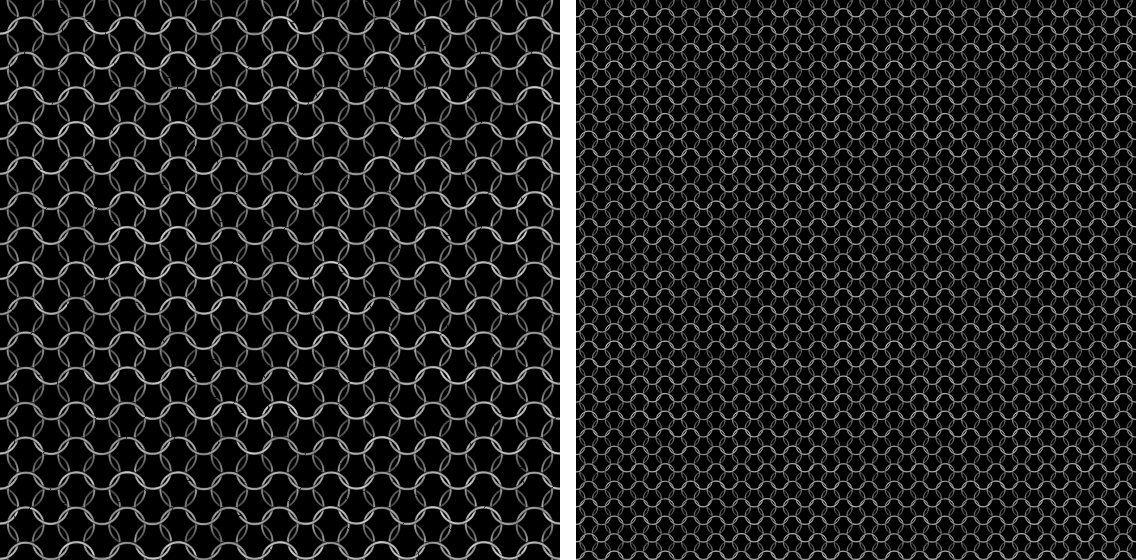
Left: one tile. Right: repeated 2 by 2.
Write a WebGL 2 fragment shader that draws this texture.

```glsl
#version 300 es
precision highp float;

uniform vec2 u_resolution;
out vec4 outColor;

const vec2 REPEATS = vec2(11.0, 16.0);
const float RADIUS = 0.0318;
const float HALF_WIRE = 0.0023;

vec3 hash3(vec3 p) {
    p = fract(p * vec3(0.1031, 0.1030, 0.0973));
    p += dot(p, p.yxz + 33.33);
    return fract((p.xxy + p.yxx) * p.zyx);
}

// Gray tone of the wire at an angle; across runs from -1 to 1 over its width
float wireTone(float angle, float across, float height, vec3 seed) {
    float tone = mix(0.30, 0.70, smoothstep(-1.1, 0.5, height));
    tone *= 0.82 + 0.28 * seed.x;
    tone *= 1.0 - 0.62 * across * across;

    // Uneven polish and fine scratches along the wire
    float polish = sin(angle * 3.0 + seed.y * 6.28) + sin(angle * 7.0 + seed.z * 6.28);
    float scratch = sin(angle * 41.0 + across * 3.0 + seed.x * 40.0);
    tone *= 1.0 + 0.05 * polish + 0.05 * scratch;

    // Dark cut where the ring is closed
    float cutAngle = angle - (seed.y * 2.0 - 1.0) * 3.14159 + 0.04 * across;
    float fromCut = abs(sin(cutAngle * 0.5)) * 2.0 * RADIUS;
    float cut = 1.0 - smoothstep(0.0004, 0.0013, fromCut);
    return tone * (1.0 - 0.75 * cut * step(0.35, seed.z));
}

void main() {
    vec2 uv = gl_FragCoord.xy / u_resolution;
    vec2 cell = floor(uv * REPEATS);
    float pixel = 1.0 / min(u_resolution.x, u_resolution.y);
    float gray = 0.0;
    float opacity = 0.0;
    float topHeight = -2.0;

    // Two interlocked lattices of rings, tilted in opposite directions
    for (int k = 0; k < 2; k++) {
        float tilt = k == 0 ? 1.0 : -1.0;
        vec2 offset = k == 0 ? vec2(0.5, -0.01) : vec2(0.0, 0.54);
        for (int j = -1; j <= 1; j++) {
            for (int i = -1; i <= 1; i++) {
                vec2 id = cell + vec2(i, j);
                vec3 seed = hash3(vec3(mod(id, REPEATS) + 1.0, float(k) * 17.0 + 5.0));
                vec2 jitter = (seed.zx - 0.5) * vec2(0.014, 0.024);
                vec2 local = uv - (id + offset + jitter) / REPEATS;

                float signedDist = length(local) - RADIUS;
                float dist = abs(signedDist);
                float height = tilt * local.y / RADIUS;
                float halfWidth = HALF_WIRE * (0.94 + 0.08 * height);
                float cover = 1.0 - smoothstep(-0.6 * pixel, 0.6 * pixel, dist - halfWidth);
                float shadow = 0.55 * (1.0 - smoothstep(halfWidth, 1.9 * halfWidth, dist));
                float block = max(cover, shadow);
                if (block <= 0.0) continue;

                float across = clamp(signedDist / halfWidth, -1.0, 1.0);
                float tone = cover * wireTone(atan(local.y, local.x), across, height, seed);

                // Higher wire goes over, lower wire goes under
                if (height > topHeight) {
                    gray = tone + gray * (1.0 - block);
                    topHeight = height;
                } else {
                    gray += tone * (1.0 - opacity);
                }
                opacity = block + opacity * (1.0 - block);
            }
        }
    }

    outColor = vec4(vec3(gray), 1.0);
}
```
